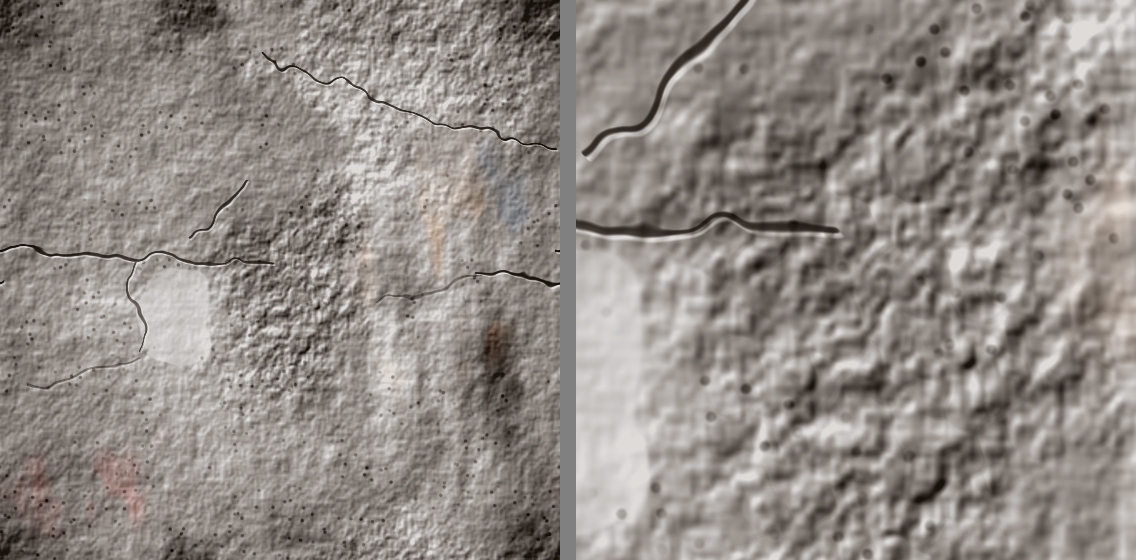
Left, the full canvas; right, a detail of the centre.
A Shadertoy shader for this texture:

```glsl
// Weathered concrete wall: rough plaster, cracks, a bare patch, stains and streaks.
// A wrapping height field (layered noise, cells, cracks) is lit from the upper left,
// then toned by soft ragged blobs. Everything repeats with a period of one canvas.

#define BASE_TONE 0.605
#define RELIEF 1.05
#define LIGHT_STEP vec2(-0.0026, 0.0030)
#define GRAIN_REPEATS 42.0
#define CLUMP_REPEATS vec2(46.0, 40.0)
#define CRACK_DEPTH 0.22
#define EDGE_SHADE 0.16
#define WARMTH vec3(0.022, -0.004, -0.022)
#define PINK vec3(0.075, -0.025, -0.03)
#define OCHRE vec3(0.06, 0.0, -0.05)
#define SLATE vec3(-0.03, 0.0, 0.035)

float hash(vec2 p) {
    vec3 q = fract(p.xyx * 0.1031);
    q += dot(q, q.yzx + 33.33);
    return fract((q.x + q.y) * q.z);
}

// Value noise with a whole number of cells per canvas
float noise(vec2 p, vec2 cells) {
    p *= cells;
    vec2 i = floor(p), f = p - i;
    f = f * f * f * (f * (f * 6.0 - 15.0) + 10.0);
    vec2 a = mod(i, cells), b = mod(i + 1.0, cells);
    return mix(mix(hash(a), hash(vec2(b.x, a.y)), f.x),
               mix(hash(vec2(a.x, b.y)), hash(b), f.x), f.y);
}

float layers(vec2 p, vec2 cells) {
    float sum = 0.0, weight = 0.52;
    for (int k = 0; k < 3; k++) {
        sum += weight * noise(p + 0.137 * float(k), cells);
        cells *= 2.0;
        weight *= 0.58;
    }
    return sum;
}

// Distance to the nearest scattered point
float cellular(vec2 p, vec2 cells) {
    p *= cells;
    vec2 i = floor(p), f = p - i;
    float nearest = 2.0;
    for (int y = -1; y <= 1; y++)
    for (int x = -1; x <= 1; x++) {
        vec2 o = vec2(x, y), id = mod(i + o, cells);
        vec2 point = vec2(hash(id + 7.0), hash(id + 91.0));
        nearest = min(nearest, length(o + point - f));
    }
    return nearest;
}

vec2 wrapDelta(vec2 p, vec2 c) { return fract(p - c + 0.5) - 0.5; }

vec2 warp(vec2 p, float cells, float amount) {
    return p + amount * (vec2(layers(p, vec2(cells)), layers(p.yx + 0.37, vec2(cells))) - 0.5);
}

float blob(vec2 p, vec2 center, vec2 radius, float core) {
    return 1.0 - smoothstep(core, 1.0, length(wrapDelta(p, center) / radius));
}

float crack(vec2 p, vec2 a, vec2 b, float width) {
    vec2 halfSpan = 0.5 * (b - a), d = wrapDelta(p, 0.5 * (a + b));
    float t = clamp(dot(d, halfSpan) / dot(halfSpan, halfSpan), -1.0, 1.0);
    width *= 1.0 - 0.5 * t * t;
    return 1.0 - smoothstep(width * 0.4, width + 0.0012, length(d - halfSpan * t));
}

float cracks(vec2 p) {
    vec2 q = warp(p, 12.0, 0.055);
    float w = 0.0007 + 0.0036 * noise(p, vec2(22.0));
    float c = crack(q, vec2(0.46, 0.90), vec2(0.99, 0.725), w);
    c = max(c, crack(q, vec2(0.00, 0.552), vec2(0.47, 0.535), w));
    c = max(c, crack(q, vec2(0.86, 0.515), vec2(1.02, 0.50), w * 1.3));
    c = max(c, crack(q, vec2(0.34, 0.575), vec2(0.44, 0.67), w));
    c = max(c, 0.8 * crack(q, vec2(0.245, 0.54), vec2(0.245, 0.37), w));
    c = max(c, 0.4 * crack(q, vec2(0.04, 0.32), vec2(0.25, 0.36), w));
    return max(c, 0.4 * crack(q, vec2(0.69, 0.47), vec2(0.87, 0.51), w));
}

float height(vec2 p, float rough, float bare) {
    float grain = layers(p, vec2(GRAIN_REPEATS, GRAIN_REPEATS * 0.9));
    float weave = noise(p, vec2(24.0, 120.0)) + noise(p + 0.21, vec2(110.0, 16.0));
    float clumps = 1.0 - cellular(warp(p, 30.0, 0.03), CLUMP_REPEATS);
    float surface = grain * (0.85 + 1.0 * rough) + 0.10 * weave + 0.42 * rough * clumps;
    return surface * (1.0 - 0.6 * bare) - 0.08 * bare - CRACK_DEPTH * cracks(p);
}

void mainImage(out vec4 fragColor, in vec2 fragCoord) {
    vec2 p = fragCoord / iResolution.xy;
    vec2 q = warp(p, 7.0, 0.20);

    // Zones of the wall
    float center = blob(q, vec2(0.54, 0.48), vec2(0.20, 0.29), 0.35);
    float slab = blob(q, vec2(0.76, 0.93), vec2(0.32, 0.20), 0.6);
    float ledge = blob(q, vec2(0.68, 0.70), vec2(0.14, 0.13), 0.4);
    float bare = blob(warp(p, 9.0, 0.05), vec2(0.315, 0.435), vec2(0.072, 0.10), 0.93);
    float hollow = blob(q, vec2(0.37, 0.94), vec2(0.10, 0.08), 0.2);
    float rough = clamp(center + 0.7 * slab + 0.6 * ledge + 0.4 * hollow, 0.0, 1.0);

    // Relief lit from the upper left
    float here = height(p, rough, bare);
    float tone = BASE_TONE + RELIEF * (here - height(p + LIGHT_STEP, rough, bare));

    // Broad stains and vertical runs
    float run = layers(p + 0.02 * noise(p, vec2(9.0)), vec2(26.0, 3.0));
    float runZone = blob(q, vec2(0.81, 0.32), vec2(0.24, 0.46), 0.5);
    tone += 0.30 * (layers(p, vec2(5.0)) - 0.5) + 0.14 * (layers(p, vec2(18.0)) - 0.5);
    tone += (0.07 + 0.42 * runZone) * (run - 0.5);
    tone += 0.05 * slab + 0.06 * ledge + 0.13 * bare - 0.11 * center - 0.27 * hollow;
    tone -= 0.16 * blob(q, vec2(0.90, 0.37), vec2(0.07, 0.17), 0.5);
    tone -= 0.20 * blob(q, vec2(0.74, 0.52), vec2(0.08, 0.06), 0.1);
    tone -= 0.12 * blob(q, vec2(0.50, 0.80), vec2(0.15, 0.10), 0.4);

    // Pits, cracks and darkened borders
    float pits = 1.0 - smoothstep(0.06, 0.17, cellular(p, vec2(38.0)));
    tone -= 0.25 * pits * smoothstep(0.5, 0.8, noise(p, vec2(19.0)));
    tone = mix(tone, 0.13, 0.8 * cracks(p));
    vec2 border = pow(0.5 + 0.5 * cos(6.28319 * p), vec2(5.0));
    tone -= EDGE_SHADE * (border.x + border.y);
    tone = clamp(tone, 0.07, 0.86);

    // Warm grey with faint pigment
    vec3 color = tone + WARMTH * (1.0 - 0.6 * smoothstep(0.6, 0.8, tone));
    float patches = smoothstep(0.45, 0.65, layers(p + 0.3, vec2(14.0, 6.0)));
    color += PINK * patches * blob(q, vec2(0.20, 0.13), vec2(0.23, 0.13), 0.3);
    color += OCHRE * patches * blob(q, vec2(0.80, 0.50), vec2(0.18, 0.28), 0.3);
    color += SLATE * blob(q, vec2(0.88, 0.67), vec2(0.035, 0.13), 0.2);
    fragColor = vec4(clamp(color, 0.0, 1.0), 1.0);
}
```
